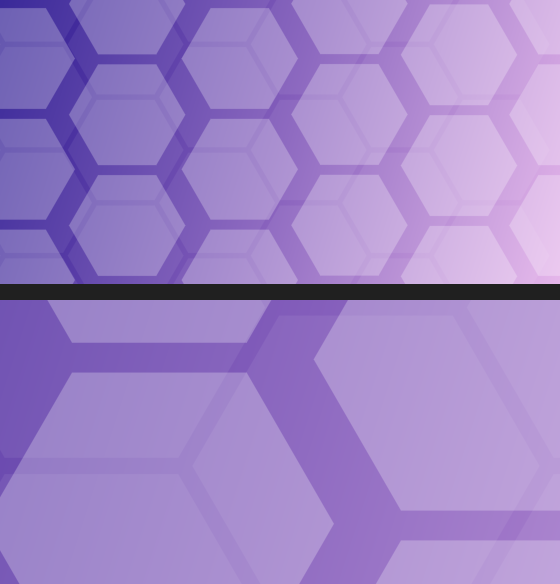
Top: the whole. Bottom: its middle third, enlarged.
Write a Shadertoy shader that draws this background.

```glsl
// Translucent hexagon columns over a fine honeycomb on a violet-to-pink gradient.

// Lengths are in canvas heights, with y measured down from the top.
const vec3 DARK_VIOLET = vec3(0.17, 0.10, 0.57);
const vec3 MID_VIOLET  = vec3(0.52, 0.37, 0.735);
const vec3 PALE_PINK   = vec3(0.90, 0.715, 0.92);
const float GRADIENT_TILT = 0.14;

const int COLUMNS = 7;
const vec2 FRONT_START = vec2(0.059, 0.206);
const vec2 FRONT_PITCH = vec2(0.3888, 0.390);
const float FRONT_APOTHEM = 0.1775;
const float FRONT_ALPHA = 0.26;

const vec2 BACK_START = vec2(-0.202, 0.156);
const vec2 BACK_PITCH = vec2(0.3222, 0.3721);
const float BACK_APOTHEM = 0.1765;
const float BACK_ALPHA = 0.065;

// Small uneven shifts of the front columns
const vec2 NUDGE[COLUMNS] = vec2[COLUMNS](
    vec2(0.0), vec2(0.0, 0.003), vec2(0.0077, 0.0), vec2(0.005, 0.002),
    vec2(0.002, -0.013), vec2(-0.005, 0.003), vec2(0.0));

// Signed distance to a flat-topped hexagon
float hexagon(vec2 p, float apothem) {
    p = abs(p);
    return max(p.y, dot(p, vec2(0.8660254, 0.5))) - apothem;
}

// Distance to the nearest hexagon; every other column drops by half a pitch
float hexColumns(vec2 p, vec2 start, vec2 pitch, float apothem, float nudge) {
    float nearest = 1e3;
    for (int i = 0; i < COLUMNS; i++) {
        float stagger = 0.5 * float(i % 2);
        vec2 q = p - start - pitch * vec2(float(i), stagger) - nudge * NUDGE[i];
        q.y -= pitch.y * round(q.y / pitch.y);
        nearest = min(nearest, hexagon(q, apothem));
    }
    return nearest;
}

float fillMask(float d) {
    float edge = 0.75 / iResolution.y;
    return 1.0 - smoothstep(-edge, edge, d);
}

void mainImage(out vec4 fragColor, in vec2 fragCoord) {
    vec2 uv = fragCoord / iResolution.xy;
    vec2 p = vec2(fragCoord.x, iResolution.y - fragCoord.y) / iResolution.y;

    // Tilted three-colour gradient
    float t = mix(uv.x, 1.0 - uv.y, GRADIENT_TILT);
    vec3 color = mix(DARK_VIOLET, MID_VIOLET, clamp(2.0 * t, 0.0, 1.0));
    color = mix(color, PALE_PINK, clamp(2.0 * t - 1.0, 0.0, 1.0));

    // Faint honeycomb, then the bolder hexagons, both as white veils
    float back = hexColumns(p, BACK_START, BACK_PITCH, BACK_APOTHEM, 0.0);
    float front = hexColumns(p, FRONT_START, FRONT_PITCH, FRONT_APOTHEM, 1.0);
    color = mix(color, vec3(1.0), BACK_ALPHA * fillMask(back));
    color = mix(color, vec3(1.0), FRONT_ALPHA * fillMask(front));

    fragColor = vec4(color, 1.0);
}
```
